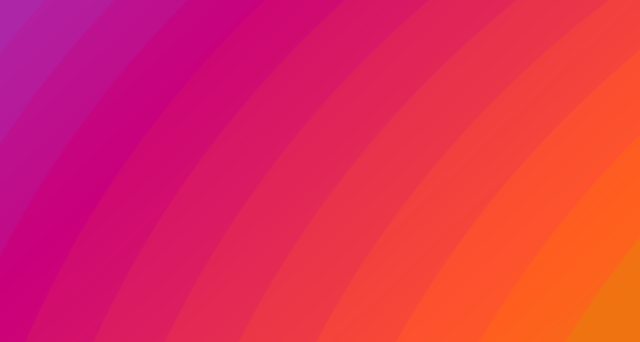
Give the GLSL for this background, as a WebGL 2 fragment shader.

```glsl
#version 300 es
precision highp float;

uniform vec2 u_resolution;
out vec4 outColor;

// Ramp from violet to amber, one unit per band
vec3 sunsetRamp(float t) {
    vec3 violet = vec3(0.68, 0.15, 0.66);
    vec3 magenta = vec3(0.79, 0.0, 0.48);
    vec3 coral = vec3(0.99, 0.32, 0.18);
    vec3 orange = vec3(1.0, 0.37, 0.12);
    vec3 amber = vec3(0.94, 0.45, 0.07);
    vec3 color = mix(violet, magenta, clamp(t / 3.0, 0.0, 1.0));
    color = mix(color, coral, clamp((t - 3.0) / 6.0, 0.0, 1.0));
    color = mix(color, orange, clamp(t - 9.0, 0.0, 1.0));
    return mix(color, amber, clamp(t - 10.0, 0.0, 1.0));
}

// Signed distance to one of the large overlapping discs
float discDistance(vec2 p, float i) {
    vec2 center = vec2(1.7214 + 0.099 * i + 0.00195 * i * i, 1.2396 + 0.03 * i);
    return length(p - center) - 1.625;
}

void main() {
    // Canvas width is one unit; y runs down from the top edge
    vec2 p = vec2(gl_FragCoord.x, u_resolution.y - gl_FragCoord.y) / u_resolution.x;
    float softness = max(0.0022, 0.75 / u_resolution.x);

    // Count the discs that cover this place
    float band = 0.0;
    for (int i = -5; i <= 5; i++) {
        band += 1.0 - smoothstep(-softness, softness, discDistance(p, float(i)));
    }

    // Blend the steps with a diagonal wash, warming toward the bottom
    float wash = dot(p, vec2(8.3, 6.0)) - 0.2;
    float tone = mix(band, wash, 0.32) + 0.9 * (p.y - 0.27);
    outColor = vec4(sunsetRamp(tone), 1.0);
}
```
